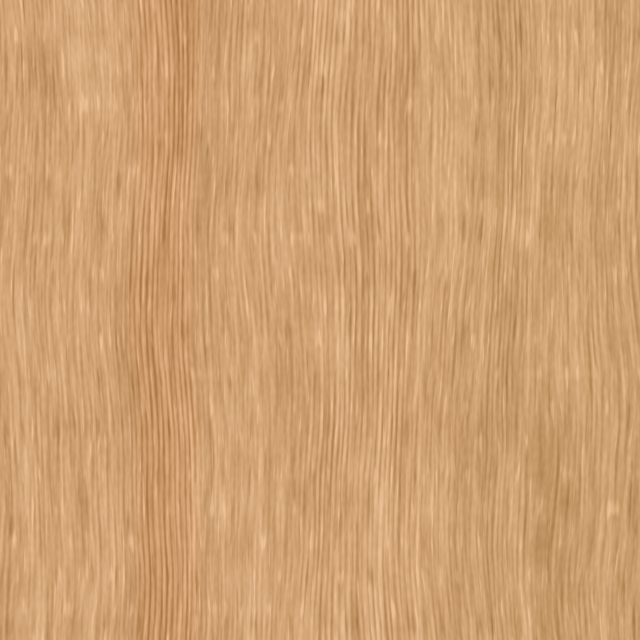
A WebGL 2 fragment shader for this texture:

```glsl
#version 300 es
precision highp float;
// Pale straight-grained softwood board with fine vertical growth lines.
// Gently warped coordinates carry sine-wave rings, gathered in a few bands,
// over stretched gradient noise that forms the fibres, flecks and pores.
uniform vec2 u_resolution;
out vec4 fragColor;

// Pseudo-random unit vector for a lattice cell
vec2 cellGradient(ivec2 cell) {
    uint h = uint(cell.x) * 1597334677u ^ uint(cell.y) * 3812015801u;
    h = (h ^ (h >> 15)) * 2246822519u;
    h = (h ^ (h >> 13)) * 3266489917u;
    h ^= h >> 16;
    float angle = float(h & 65535u) * 6.28318 / 65536.0;
    return vec2(cos(angle), sin(angle));
}

// Gradient noise, roughly -1 to 1
float noise(vec2 p) {
    vec2 base = floor(p);
    vec2 f = p - base;
    ivec2 i = ivec2(base);
    vec2 s = f * f * f * (f * (f * 6.0 - 15.0) + 10.0);
    float a = dot(cellGradient(i), f);
    float b = dot(cellGradient(i + ivec2(1, 0)), f - vec2(1, 0));
    float c = dot(cellGradient(i + ivec2(0, 1)), f - vec2(0, 1));
    float d = dot(cellGradient(i + ivec2(1, 1)), f - vec2(1, 1));
    return 1.4 * mix(mix(a, b, s.x), mix(c, d, s.x), s.y);
}

// Soft-edged vertical band
float band(float x, float center, float halfWidth) {
    return 1.0 - smoothstep(halfWidth * 0.55, halfWidth * 1.3, abs(x - center));
}

vec3 wood(vec2 p) {
    // Slow bends of the grain, with a small deflection beside the knot
    vec2 toKnot = (p - vec2(0.84, 0.28)) / vec2(0.03, 0.06);
    float knot = exp(-dot(toKnot, toKnot));
    float x = p.x + 0.020 * noise(p * vec2(3.0, 2.3) + 7.3)
            + 0.004 * noise(p * vec2(9.0, 6.0) + 31.7)
            - 0.008 * toKnot.x * knot;
    vec2 g = vec2(x, p.y);

    // Bands where the growth lines stand out
    float darkBand = band(x, 0.26, 0.055);
    float paleBand = band(x, 0.56, 0.085);
    float narrowBand = band(x, 0.785, 0.025);
    float ringed = clamp(darkBand + 0.85 * paleBand + 0.6 * narrowBand, 0.0, 1.0);
    ringed *= 0.85 + 0.4 * noise(g * vec2(14.0, 2.5) + 3.1);

    // Growth lines with uneven spacing
    float phase = x * 735.0 + 5.0 * noise(g * vec2(13.0, 0.6) + 11.9)
                + 1.6 * noise(g * vec2(45.0, 2.5) + 5.7);
    float rings = sin(phase) + 0.18 * cos(2.0 * phase);
    float tone = rings * mix(0.28, 1.1, ringed);

    // Broad shading and long streaks
    tone += 0.55 * noise(g * vec2(5.0, 1.3) + 19.2);
    tone += 0.35 * noise(p * vec2(7.0, 6.0) + 43.4);
    tone += 0.75 * noise(g * vec2(30.0, 0.8) + 2.6);
    tone -= 0.75 * darkBand * (0.8 + 0.6 * noise(g * vec2(9.0, 3.0) + 8.8));
    tone -= 0.3 * narrowBand + 0.7 * knot;

    // Fibres, from long to short
    tone += 1.15 * noise(g * vec2(145.0, 4.5) + 13.5);
    tone += 1.15 * noise(g * vec2(225.0, 16.0) + 27.1);
    tone += 0.45 * noise(g * vec2(250.0, 75.0) + 61.3);

    // Short pale flecks and brown pores
    float fleck = smoothstep(0.32, 0.75, noise(g * vec2(180.0, 19.0) + 71.6));
    float pore = smoothstep(0.35, 0.8, noise(g * vec2(135.0, 13.0) + 83.2));
    tone += 1.5 * fleck - 1.3 * pore + 0.08;

    // Tan ramp, redder in the dark band and yellower to the right
    vec3 color = vec3(0.808, 0.628, 0.448)
               + clamp(tone, -2.9, 2.3) * vec3(0.051, 0.053, 0.057);
    color += vec3(0.008, -0.006, -0.010) * darkBand;
    return color + vec3(-0.006, 0.0, -0.008) * smoothstep(0.6, 0.9, p.x);
}

void main() {
    // Two samples across each pixel smooth the fine lines
    vec3 color = vec3(0);
    for (int i = 0; i < 2; i++) {
        vec2 offset = vec2(float(i) * 0.5 - 0.25, 0.0);
        color += 0.5 * wood((gl_FragCoord.xy + offset) / u_resolution);
    }
    fragColor = vec4(color, 1.0);
}
```
